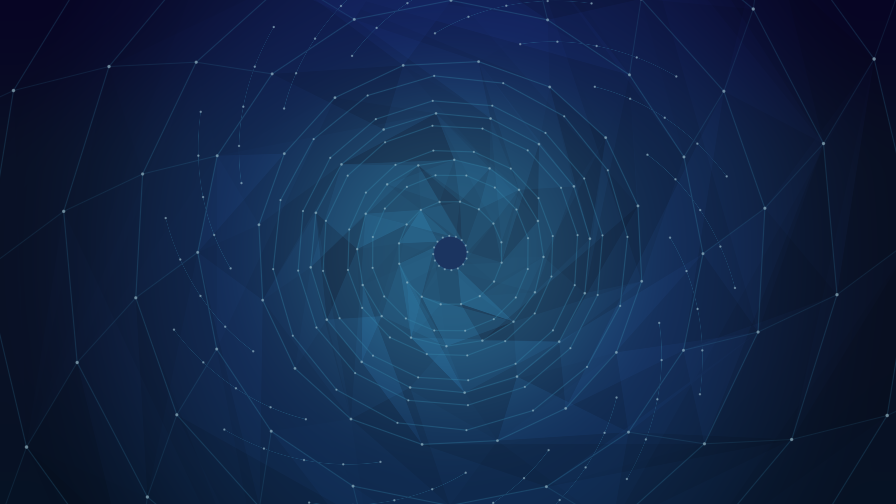
Write a Shadertoy shader that draws this background.

```glsl
const float TAU = 6.2831853;
const float SPOKES = 16.0;
const float STEP = TAU / SPOKES;
const vec3 LINE_COLOR = vec3(0.20, 0.52, 0.66);
const vec3 DOT_COLOR = vec3(0.62, 0.75, 0.80);

float hash(vec2 p) {
    vec3 q = fract(vec3(p.xyx) * vec3(0.1031, 0.1030, 0.0973));
    q += dot(q, q.yzx + 33.33);
    return fract((q.x + q.y) * q.z);
}

vec2 polar(float radius, float angle) {
    return radius * vec2(cos(angle), sin(angle));
}

float ringRadius(float j) { return 0.034 + j * (0.0636 + 0.00597 * j); }
float ringOffset(float j) { return radians(8.25 * j - 41.4); }

// Node k of ring j in the twisted web
vec2 node(float j, float k) {
    return polar(ringRadius(j), ringOffset(j) + k * STEP);
}

float segment(vec2 p, vec2 a, vec2 b) {
    vec2 d = b - a;
    return length(p - a - d * clamp(dot(p - a, d) / dot(d, d), 0.0, 1.0));
}

float stroke(float dist, float halfWidth, float aa) {
    return 1.0 - smoothstep(halfWidth - 0.5 * aa, halfWidth + aa, dist);
}

float edge(vec2 p, vec2 a, vec2 b) {
    vec2 d = b - a;
    return (d.x * (p.y - a.y) - d.y * (p.x - a.x)) / max(length(d), 1e-4);
}

float triangle(vec2 p, vec2 a, vec2 b, vec2 c, float aa) {
    float side = sign(edge(c, a, b));
    float inside = side * min(side * edge(p, a, b) * side,
        min(side * edge(p, b, c) * side, side * edge(p, c, a) * side));
    if (side < 0.0) inside = min(-edge(p, a, b), min(-edge(p, b, c), -edge(p, c, a)));
    return smoothstep(-0.5 * aa, 0.5 * aa, inside);
}

// Sum of translucent light and dark facets spanning neighbouring rings
float facets(vec2 p, float aa) {
    float tone = 0.0;
    for (float j = 0.0; j < 8.0; j++) {
        for (float k = 0.0; k < SPOKES; k++) {
            vec2 id = vec2(j * 7.0 + 3.0, k + 11.0);
            float turn = floor(hash(id) * 3.0) - 1.0;
            float reach = 1.0 + step(0.55, hash(id + 31.7));
            vec2 a = node(j, k);
            vec2 b = node(j + 1.0, k + turn);
            vec2 c = node(j + reach, k + turn + 1.0 + step(0.6, hash(id + 57.1)));
            float shade = hash(id + 83.3) * 2.0 - 1.0;
            tone += shade * triangle(p, a, b, c, aa);
        }
    }
    return tone;
}

// Polygon outline in x, vertex dots in y
vec2 polygon(vec2 p, float radius, float offset, float dotSize, float aa) {
    float k = floor((atan(p.y, p.x) - offset) / STEP);
    vec2 a = polar(radius, offset + k * STEP);
    vec2 b = polar(radius, offset + (k + 1.0) * STEP);
    float nearest = min(length(p - a), length(p - b));
    return vec2(stroke(segment(p, a, b), 0.0005, aa), stroke(nearest, dotSize, aa));
}

// Short spiral arms with beads at regular steps
vec2 spiralArms(vec2 p, float outer, float inner, float sweep, float start, float aa) {
    float r = length(p);
    float t = (outer - r) / (outer - inner);
    float bead = clamp(round(t * 4.0) / 4.0, 0.0, 1.0);
    float angle = atan(p.y, p.x) - start;
    float lineGap = angle - sweep * t;
    float beadGap = angle - sweep * bead;
    lineGap -= STEP * round(lineGap / STEP);
    beadGap -= STEP * round(beadGap / STEP);
    float within = step(0.0, t) * step(t, 1.0);
    float line = within * stroke(abs(lineGap) * r * 0.91, 0.0005, aa);
    float beadDist = length(vec2(beadGap * r, r - mix(outer, inner, bead)));
    return vec2(line, stroke(beadDist, 0.0016, aa));
}

vec3 background(vec2 p) {
    float r = length(p);
    vec3 color = mix(vec3(0.135, 0.315, 0.445), vec3(0.072, 0.165, 0.320), smoothstep(0.10, 0.48, r));
    color = mix(color, vec3(0.035, 0.065, 0.145), smoothstep(0.38, 0.92, length(p * vec2(1.0, 0.85))));
    float top = smoothstep(0.15, 0.5, p.y);
    float bottom = smoothstep(0.15, 0.5, -p.y);
    return color + top * vec3(-0.008, -0.045, -0.005) + bottom * vec3(-0.010, 0.004, -0.005);
}

void mainImage(out vec4 fragColor, in vec2 fragCoord) {
    float aa = 1.0 / iResolution.y;
    vec2 p = (fragCoord - iResolution.xy * vec2(0.5026, 0.498)) * aa;
    float r = length(p);

    // Glow and facets
    float tone = clamp(facets(p, aa), -1.6, 1.6);
    vec3 color = background(p) * (1.0 + tone * mix(0.17, 0.11, smoothstep(0.2, 0.6, r)));
    color += tone * vec3(-0.006, 0.012, 0.006) * smoothstep(0.45, 0.1, r);
    color = mix(color, vec3(0.105, 0.205, 0.375), stroke(r, 0.034, aa));

    // Main web, with links between its outer rings
    vec2 marks = spiralArms(p, 0.569, 0.437, radians(33.5), radians(38.0), aa);
    for (float j = 0.0; j < 9.0; j++) {
        float offset = ringOffset(j);
        marks = max(marks, polygon(p, ringRadius(j), offset, 0.0014 + 0.00018 * j, aa));
        float k = floor((atan(p.y, p.x) - offset) / STEP);
        float link = stroke(segment(p, node(j, k), node(j + 1.0, k)), 0.0004, aa);
        marks.x = max(marks.x, link * 0.7 * step(4.5, j));
    }

    // Finer rings between the main ones
    for (float i = 0.0; i < 5.0; i++) {
        marks = max(marks, polygon(p, 0.157 + 0.049 * i, radians(10.8 - 1.4 * i), 0.0014, aa));
    }

    float lineFade = mix(0.42, 0.24, smoothstep(0.2, 0.8, r));
    color = mix(color, LINE_COLOR, marks.x * lineFade);
    color = mix(color, DOT_COLOR, marks.y * 0.65);
    fragColor = vec4(color, 1.0);
}
```
